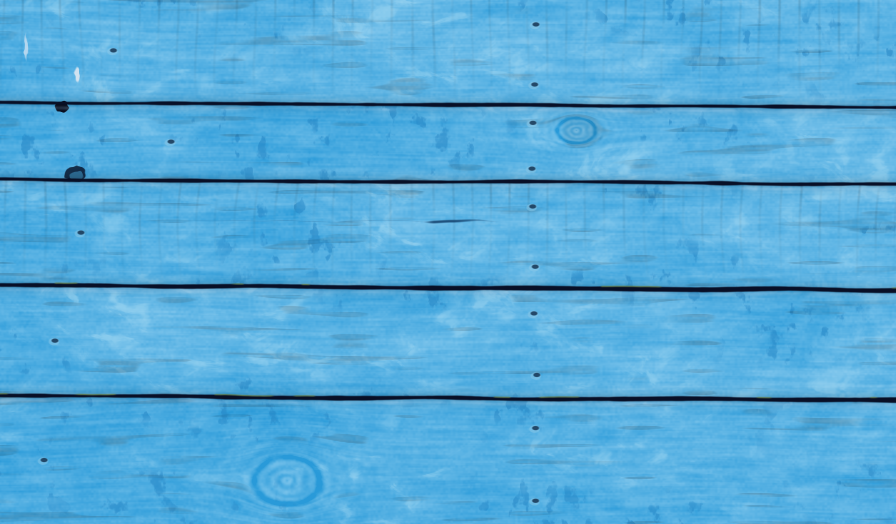
Reproduce this texture procedurally as a Shadertoy shader.

```glsl
// Five weathered blue planks lie across the canvas, split by dark, ragged seams.
// Stretched noise makes the grain, which flows around knots like a stream; blotchy
// noise fades the paint, and loops over the planks place nails and seams.

float hash(vec2 p) {
    vec3 q = fract(p.xyx * 0.1031);
    q += dot(q, q.yzx + 33.33);
    return fract((q.x + q.y) * q.z);
}

float noise(vec2 p) {
    vec2 i = floor(p), f = fract(p);
    f = f * f * (3.0 - 2.0 * f);
    return mix(mix(hash(i), hash(i + vec2(1, 0)), f.x),
               mix(hash(i + vec2(0, 1)), hash(i + vec2(1, 1)), f.x), f.y);
}

float fbm(vec2 p) {
    float sum = 0.0, amp = 0.53;
    for (int i = 0; i < 4; i++) {
        sum += amp * noise(p);
        p = p * 2.03 + 17.0;
        amp *= 0.5;
    }
    return sum;
}

// Soft-edged ellipse: 1 inside, 0 outside
float spot(vec2 p, vec2 center, vec2 radius) {
    float soft = 0.7 / (iResolution.y * min(radius.x, radius.y));
    return 1.0 - smoothstep(1.0 - soft, 1.0 + soft, length((p - center) / radius));
}

// Bends the grain around a knot; x is the shift of the grain, y the ring shading
vec2 knot(vec2 p, vec2 center, vec2 radius) {
    vec2 q = (p - center) / radius;
    float d = length(q);
    float rings = sin(15.0 * d + 3.0 * noise(q * 2.0)) * exp(-0.8 * d);
    float rim = exp(-70.0 * (d - 1.0) * (d - 1.0)) * (0.4 + noise(q * 3.0));
    return vec2((center.y - p.y) / max(d * d, 1.0), 0.45 * rings - 1.1 * rim);
}

const float seams[6] = float[6](1.005, 0.805, 0.658, 0.456, 0.245, 0.0);

void mainImage(out vec4 fragColor, in vec2 fragCoord) {
    vec2 p = fragCoord / iResolution.y;
    float px = 1.0 / iResolution.y;
    float level = p.y + 0.0055 * p.x;      // seams sink slightly to the right

    int plank = 0;
    for (int i = 1; i < 5; i++) if (level < seams[i]) plank = i;
    float id = float(plank);
    float height = seams[plank] - seams[plank + 1];
    float across = (level - seams[plank + 1]) / height;

    // Grain and knots
    vec2 swirl = vec2(0);
    if (plank == 1) swirl = knot(p, vec2(1.10, 0.751), vec2(0.036, 0.024));
    if (plank == 4) swirl = knot(p, vec2(0.548, 0.083), vec2(0.062, 0.045));
    float flow = p.y + swirl.x + 0.012 * noise(vec2(p.x * 3.0, id * 9.0));
    float grain = fbm(vec2(p.x * 5.0, flow * 110.0) + id * 31.0);
    float fiber = noise(vec2(p.x * 18.0, flow * 260.0));

    // Faded paint, brush streaks and fine speckle
    float fade = fbm(p * vec2(4.0, 9.0) + id * 13.0);
    float flakes = fbm(p * vec2(26.0, 38.0) + 5.0 * fade);
    float tone = 0.56 + 1.3 * (fade - 0.5) + 0.8 * (grain - 0.5) + 0.35 * (fiber - 0.5)
               + 0.9 * (flakes - 0.5) + 0.3 * (noise(p * 210.0) - 0.5) + swirl.y;
    tone += 0.16 * (p.x - 0.85) + 0.12 * (p.y - 0.5) - (plank == 4 ? 0.12 : 0.0);
    vec3 color = mix(vec3(0.25, 0.65, 0.87), vec3(0.43, 0.74, 0.91), clamp(tone, -0.5, 1.5));

    // Pale worn patches and bare blue scrapes
    color = mix(color, vec3(0.60, 0.83, 0.94),
                0.5 * smoothstep(0.56, 0.78, flakes) * smoothstep(0.45, 0.7, fade));
    float scrape = smoothstep(0.63, 0.75, fbm(p * vec2(40.0, 30.0) + 71.0));
    color = mix(color, vec3(0.14, 0.52, 0.77), 0.55 * scrape * smoothstep(0.55, 0.35, fade));
    float check = smoothstep(0.76, 0.86, noise(vec2(p.x * 9.0, flow * 95.0) + 40.0));
    color *= 1.0 - 0.16 * check * fiber;

    // Upright saw marks on alternate planks, strongest toward the top edge
    if (plank == 0 || plank == 2) {
        float saw = abs(fract(p.x * 27.0 + 0.5 * noise(p * 7.0)) - 0.5);
        color *= 1.0 - 0.13 * smoothstep(0.12, 0.0, saw) * across * noise(p * vec2(30.0, 14.0));
    }

    // Long split in the middle plank
    float splitY = 0.578 + 0.004 * (noise(vec2(p.x * 22.0, 4.0)) - 0.5);
    float splitW = 0.0024 * smoothstep(0.80, 0.83, p.x) * smoothstep(0.97, 0.86, p.x);
    float hairline = smoothstep(0.34, 0.4, p.x) * smoothstep(0.86, 0.75, p.x);
    float split = smoothstep(px, -px, abs(p.y - splitY) - splitW);
    color = mix(color, vec3(0.08, 0.26, 0.43), split * max(0.3 * hairline, splitW * 360.0));

    // Nails: a pair in one column on every plank, plus a stray one on the left
    for (int i = 0; i < 3; i++) {
        float jitter = hash(vec2(id, float(i) + 3.0));
        vec2 nail = vec2(1.014 + 0.012 * jitter, i == 0 ? 0.77 : 0.17 + 0.05 * jitter);
        if (i == 2) nail = vec2(0.08 + 0.5 * jitter, 0.5);
        nail.y = seams[plank + 1] + height * nail.y - 0.0055 * nail.x;
        color = mix(color, vec3(0.58, 0.80, 0.91), 0.45 * spot(p, nail - 0.002, vec2(0.010, 0.007)));
        color = mix(color, vec3(0.08, 0.20, 0.32), 0.85 * spot(p, nail, vec2(0.0065, 0.004)));
    }

    // Two knot holes on the left and two chips of white paint
    float ragged = 0.004 * (noise(p * 130.0) - 0.5);
    color = mix(color, vec3(0.05, 0.12, 0.22), 0.9 * spot(p + ragged, vec2(0.144, 0.668), vec2(0.020, 0.015)));
    color = mix(color, vec3(0.20, 0.48, 0.65), 0.8 * spot(p + ragged, vec2(0.146, 0.664), vec2(0.013, 0.009)));
    color = mix(color, vec3(0.03, 0.05, 0.12), spot(p + ragged, vec2(0.118, 0.796), vec2(0.013, 0.011)));
    color = mix(color, vec3(0.90, 0.92, 0.95), 0.85 * spot(p + ragged, vec2(0.147, 0.857), vec2(0.005, 0.014)));
    color = mix(color, vec3(0.80, 0.88, 0.95), 0.8 * spot(p + ragged, vec2(0.049, 0.910), vec2(0.003, 0.022)));

    // Seams: soft shade, pale lower lip, ragged gap and a few yellow-green flecks
    for (int i = 1; i < 5; i++) {
        float k = float(i);
        float d = level - seams[i] + 0.004 * (noise(vec2(p.x * 6.0, k * 7.0)) - 0.5);
        float halfWidth = 0.0018 + 0.0028 * fbm(vec2(p.x * 16.0, k * 5.0)) + (i > 2 ? 0.0008 * p.x : 0.0);
        color *= 1.0 - 0.22 * exp(-abs(d) * 130.0);
        color = mix(color, vec3(0.62, 0.80, 0.93), 0.45 * exp(-pow((d + 0.009) * 280.0, 2.0)) * flakes);
        color = mix(color, vec3(0.03, 0.06, 0.15), smoothstep(px, -px, abs(d) - halfWidth));
        float fleck = i > 2 ? smoothstep(0.72, 0.82, noise(vec2(p.x * 24.0, k * 3.0))) : 0.0;
        color = mix(color, vec3(0.48, 0.56, 0.25), 0.6 * fleck * smoothstep(px, -px, abs(d - halfWidth) - 0.0012));
    }

    fragColor = vec4(clamp(color, 0.0, 1.0), 1.0);
}
```
